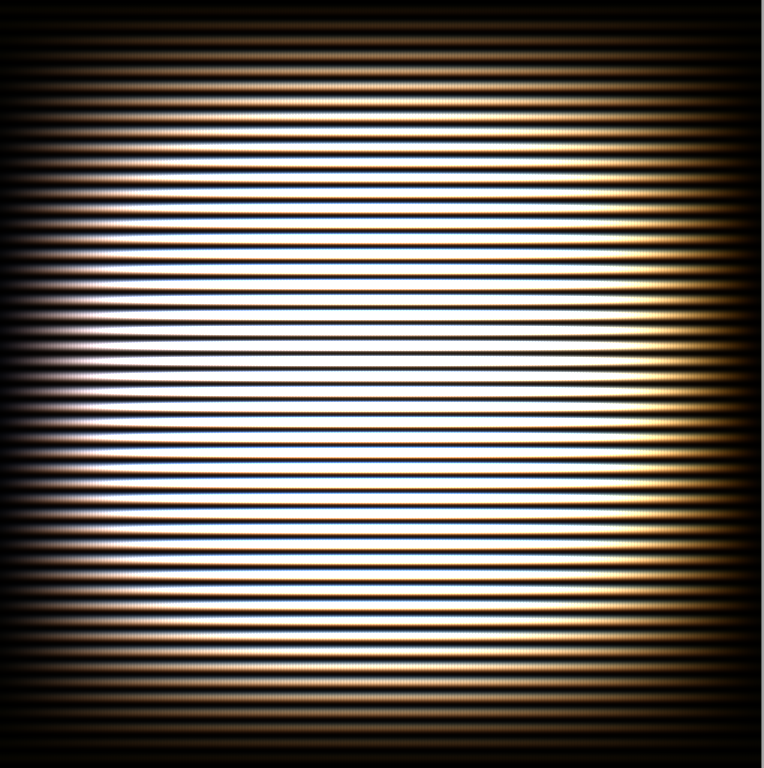
This background is drawn by a Shadertoy shader. Its source:

```glsl
const float TAU = 6.2831853;
const float SCAN_LINES = 50.26;      // dark lines per canvas height
const float SCAN_POWER = 1.2;        // thins the bright lines
const vec3 SCAN_FLOOR = vec3(0.045, 0.035, 0.022); // light left between lines
const float MESH_COLUMNS = 255.0;    // fine vertical mesh
const float MESH_DEPTH = 0.05;
const float FRINGE_X = 0.024;        // sideways split of the glow
const float FRINGE_LINE = 0.012;     // line split at mid height, in lines
const float FRINGE_GROWTH = 0.30;    // extra line split away from the middle
const float FRINGE_LIMIT = 0.05;
const float BORDER_START = 0.9966;
const vec3 GLOW_GAIN = vec3(3.4, 3.5, 3.9);
const vec3 GLOW_POWER = vec3(1.4, 1.6, 1.9);
const vec3 AMBIENT = vec3(0.025, 0.020, 0.004);
const vec3 BORDER_COLOR = vec3(0.66);
const vec3 GLOW_OFFSET = vec3(0.15, 0.35, 1.0);  // per channel, sideways
const vec3 LINE_OFFSET = vec3(-0.4, 0.3, 1.0);   // per channel, upwards

// Product vignette, one at the centre and zero on every side
vec3 vignette(vec3 x, float y) {
    x = clamp(x, 0.0, 1.0);
    return 16.0 * x * (1.0 - x) * y * (1.0 - y);
}

// Horizontal lines with a dark one at mid height
vec3 scanLines(float y) {
    float split = min(FRINGE_LINE + FRINGE_GROWTH * abs(y - 0.54), FRINGE_LIMIT);
    vec3 phase = (y - 0.5) * SCAN_LINES - split * LINE_OFFSET;
    vec3 wave = 0.5 - 0.5 * cos(TAU * phase);
    return mix(SCAN_FLOOR, vec3(1.0), pow(wave, vec3(SCAN_POWER)));
}

void mainImage(out vec4 fragColor, in vec2 fragCoord) {
    vec2 uv = fragCoord / iResolution.xy;

    // Glow, split into warm right and cool left edges
    vec3 shiftedX = uv.x + FRINGE_X * GLOW_OFFSET;
    vec3 glow = AMBIENT + GLOW_GAIN * pow(vignette(shiftedX, uv.y), GLOW_POWER);

    // Lines and mesh
    float mesh = 1.0 + MESH_DEPTH * sin(TAU * MESH_COLUMNS * uv.x);
    vec3 color = min(glow * scanLines(uv.y) * mesh, vec3(1.0));

    // Pale strip on the right side
    float edge = 1.0 / iResolution.x;
    float border = smoothstep(BORDER_START - edge, BORDER_START + edge, uv.x);
    fragColor = vec4(mix(color, BORDER_COLOR, border), 1.0);
}
```
